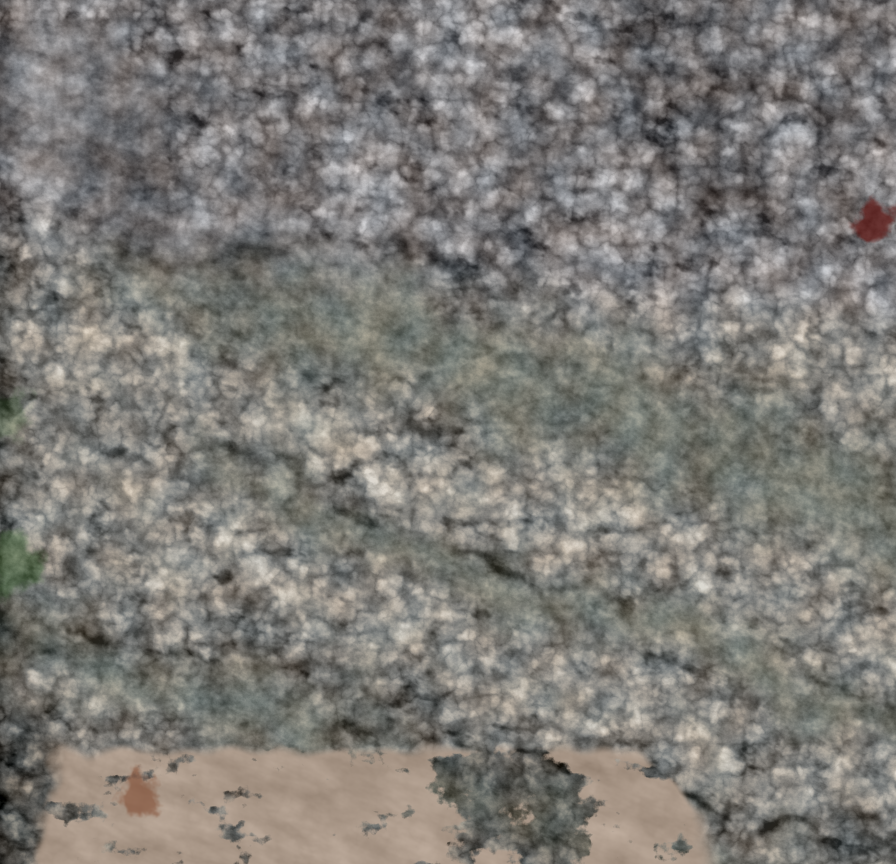
Write a WebGL 1 fragment shader that draws this texture.

```glsl
precision highp float;
// Weathered grey granite: pale grains, slanted smooth seams, dark cracks and a beige foot.
uniform vec2 u_resolution;

vec2 hash2(vec2 c) {
  vec3 h = fract(c.xyx * vec3(0.1031, 0.1030, 0.0973));
  h += dot(h, h.yzx + 33.33);
  return fract((h.xx + h.yz) * h.zy);
}

float corner(vec2 cell, vec2 offset) {
  float angle = 6.2832 * hash2(cell + 40.0).x;
  return dot(vec2(cos(angle), sin(angle)), offset);
}

float gradientNoise(vec2 p) {
  vec2 i = floor(p), f = fract(p), e = vec2(1.0, 0.0);
  vec2 u = f * f * f * (f * (f * 6.0 - 15.0) + 10.0);
  return mix(mix(corner(i, f), corner(i + e, f - e), u.x),
             mix(corner(i + e.yx, f - e.yx), corner(i + 1.0, f - 1.0), u.x), u.y);
}

float fbm(vec2 p) {
  float sum = 0.0, amp = 0.6;
  for (int k = 0; k < 4; k++) {
    sum += amp * gradientNoise(p);
    p = mat2(1.6, 1.2, -1.2, 1.6) * p + 7.3;
    amp *= 0.55;
  }
  return sum;
}

// Soft round crystals of random brightness
float grains(vec2 p) {
  vec2 i = floor(p), f = fract(p);
  float best = 0.0;
  for (int y = -1; y <= 1; y++)
    for (int x = -1; x <= 1; x++) {
      vec2 o = vec2(float(x), float(y)), h = hash2(i + o + 80.0);
      float d = length(o + 0.15 + 0.7 * h - f);
      best = max(best, (0.25 + 0.75 * hash2(i + o + 170.0).y) * (1.0 - smoothstep(0.1, 0.85, d)));
    }
  return best;
}

float band(float v, float center, float width) {
  float d = (v - center) / width;
  return exp(-d * d);
}

float spot(vec2 p, vec2 center, float radius) {
  return 1.0 - smoothstep(0.6 * radius, 1.1 * radius, length(p - center));
}

void main() {
  vec2 p = gl_FragCoord.xy / u_resolution.y;
  vec2 warp = vec2(fbm(p * 6.0), fbm(p * 6.0 + 31.0));
  vec2 w = p + 0.08 * warp;
  float blotch = fbm(p * 13.0 + 5.0);
  float t = w.y + 0.36 * w.x;
  vec2 slant = vec2(p.x * 0.94 - p.y * 0.34, p.y * 0.94 + p.x * 0.34);

  // Zones of the rock
  float top = smoothstep(0.66, 0.78, w.y + 0.1 * w.x);
  float seam = band(t, 0.78, 0.075) * smoothstep(0.03, 0.2, w.x)
             + 0.8 * band(t, 0.54, 0.035) * smoothstep(0.15, 0.35, w.x)
             + 0.7 * band(t, 0.28, 0.045) + 0.8 * spot(w, vec2(0.08, 0.87), 0.12);
  seam = clamp(seam + 0.7 * blotch * (1.0 - top), 0.0, 1.0);
  float pale = band(t, 0.63, 0.045) + 0.8 * band(t, 0.44, 0.05)
             + 0.9 * band(t, 0.93, 0.05) * smoothstep(0.5, 0.8, w.x);
  float rough = 1.0 - 0.75 * seam;

  // Crystal texture
  vec2 g = p + 0.012 * vec2(fbm(p * 38.0), fbm(p * 38.0 + 17.0));
  float coarse = grains(g * 36.0), fine = grains(g * 78.0 + 9.0);
  float tone = 0.505 + 0.085 * pale - 0.05 * seam;
  tone += rough * (0.30 * (coarse - 0.42) + 0.20 * (fine - 0.42));
  tone += 0.16 * blotch + 0.20 * fbm(slant * vec2(42.0, 62.0)) + 0.12 * fbm(p * 120.0);
  tone += top * (0.16 * gradientNoise(w * vec2(9.0, 2.5)) - 0.06 * band(w.x, 0.77, 0.08));
  tone -= 0.20 * rough * smoothstep(0.12, 0.42, fbm(slant * vec2(20.0, 30.0) + 3.0));

  // Cracks with a shadow below each edge
  float ragged = 0.012 * gradientNoise(p * 45.0);
  float broken = smoothstep(-0.3, 0.15, gradientNoise(p * 11.0 + 2.0));
  float lower = t - 0.315 - 0.075 * p.x + ragged;
  float middle = t - 0.568 + ragged;
  float upper = w.y - 0.70 + 0.05 * (p.x - 0.4) + ragged;
  tone -= 0.24 * broken * band(lower, 0.0, 0.007) + 0.07 * band(lower, -0.02, 0.022);
  tone -= broken * band(middle, 0.0, 0.009) * 0.22 * smoothstep(0.22, 0.32, p.x) * (1.0 - smoothstep(0.6, 0.75, p.x));
  tone -= broken * band(upper, 0.0, 0.010) * 0.18 * smoothstep(0.1, 0.2, p.x) * (1.0 - smoothstep(0.5, 0.65, p.x));
  tone -= 0.16 * (1.0 - smoothstep(0.0, 0.025, p.x + 0.02 * blotch));
  tone = clamp(tone, 0.13, 0.84);

  // Mineral tints: violet above, green in seams, warm in pale bands
  vec3 tint = vec3(0.006, 0.003, -0.010);
  tint += top * vec3(0.000, -0.004, 0.014);
  tint += seam * (1.0 - top) * vec3(-0.010, 0.006, -0.014);
  tint += (1.0 - top) * smoothstep(0.45, 0.72, tone) * vec3(0.028, 0.004, -0.024);
  tint += 0.05 * gradientNoise(p * 24.0) * vec3(0.7, -0.1, -0.7);
  vec3 color = vec3(tone) + tint;

  // Smooth beige foot, broken by dark patches
  float edge = 0.132 + 0.015 * gradientNoise(p * 24.0 + 6.0) - 0.09 * smoothstep(0.72, 0.85, p.x);
  float foot = (1.0 - smoothstep(-0.008, 0.008, p.y - edge))
             * smoothstep(0.045, 0.065, w.x) * (1.0 - smoothstep(0.80, 0.84, w.x));
  float patches = fbm(p * vec2(13.0, 24.0) + 11.0) + 0.45 * spot(w, vec2(0.59, 0.07), 0.11);
  float speckle = smoothstep(0.16, 0.34, patches + 0.35 * fbm(p * 60.0));
  vec3 beige = vec3(0.67, 0.60, 0.54) + 0.13 * fbm(slant * vec2(10.0, 28.0)) + 0.10 * (tone - 0.5);
  color = mix(color, beige, foot * (1.0 - speckle));
  color -= 0.09 * foot * speckle;
  color -= 0.14 * (1.0 - smoothstep(0.04, 0.07, w.x)) * (1.0 - smoothstep(0.12, 0.19, w.y));

  // Small stains of red, rust and moss
  vec2 s = p + 0.03 * vec2(fbm(p * 28.0), fbm(p * 28.0 + 12.0));
  color = mix(color, vec3(0.40, 0.17, 0.16) + 0.2 * (tone - 0.5), 0.9 * spot(s, vec2(1.015, 0.745), 0.027));
  color = mix(color, vec3(0.50, 0.29, 0.19), 0.6 * spot(s, vec2(0.16, 0.08), 0.026));
  float moss = spot(s, vec2(0.015, 0.345), 0.036) + 0.6 * spot(s, vec2(0.01, 0.52), 0.03);
  color = mix(color, vec3(0.33, 0.43, 0.30) + 0.5 * (tone - 0.5), 0.7 * moss);

  gl_FragColor = vec4(clamp(color, 0.0, 1.0), 1.0);
}
```
